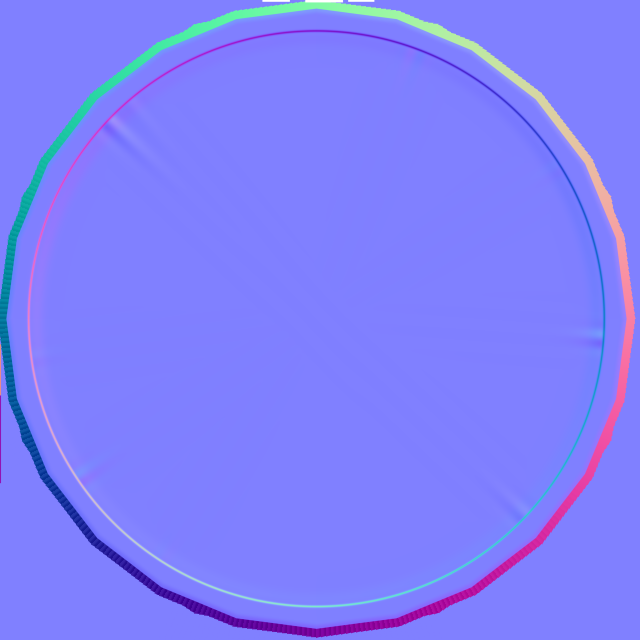
This texture map is drawn by a WebGL 1 fragment shader. Its source:

```glsl
precision highp float;
uniform vec2 u_resolution;

#define CENTER vec2(0.4945, 0.502)
#define RIM_INNER 0.4845
#define RIM_OUTER 0.4980
#define RIM_TILT 0.96
#define SEAM_RADIUS 0.4497
#define SEAM_WIDTH 0.0019
#define SEAM_TILT 0.80
#define FOLD_FREQUENCY 180.0
#define FOLD_SPREAD 0.020
#define RIDGE_COUNT 400.0

const float PI = 3.14159265;

// Signed distance to a regular polygon with one corner on the x axis
float polygon(vec2 p, float sides, float radius) {
  float halfAngle = PI / sides;
  float a = mod(atan(p.y, p.x), 2.0 * halfAngle) - halfAngle;
  return length(p) * cos(a) - radius * cos(halfAngle);
}

float bell(float x, float width) {
  return exp(-x * x / (width * width));
}

float box(vec2 p, vec2 low, vec2 high, float soft) {
  vec2 inside = smoothstep(low - soft, low + soft, p)
              * (1.0 - smoothstep(high - soft, high + soft, p));
  return inside.x * inside.y;
}

// Sideways tilt of a pucker running inward from the seam
vec2 pucker(vec2 p, float degrees, float strength, float reach) {
  float a = radians(degrees);
  vec2 outward = vec2(cos(a), sin(a));
  vec2 sideways = vec2(-outward.y, outward.x);
  float t = dot(p, sideways);
  float depth = SEAM_RADIUS - dot(p, outward);
  float fade = smoothstep(-0.003, 0.006, SEAM_RADIUS - length(p))
             * exp(-max(depth, 0.0) / reach);
  return sideways * strength * sin(t * FOLD_FREQUENCY) * bell(t, FOLD_SPREAD) * fade;
}

vec3 encodeNormal(vec2 tilt) {
  float z = sqrt(max(0.0, 1.0 - dot(tilt, tilt)));
  return 0.5 + 0.5 * vec3(tilt, z);
}

void main() {
  vec2 uv = gl_FragCoord.xy / u_resolution;
  float aa = 0.7 / min(u_resolution.x, u_resolution.y);
  vec2 p = uv - CENTER;
  float radius = length(p);
  vec2 outward = p / max(radius, 0.0001);
  float angle = atan(p.y, p.x);

  // Puckers in the flat disc
  vec2 tilt = pucker(p, 136.6, 0.32, 0.05);
  tilt += pucker(p, 131.0, 0.08, 0.06);
  tilt += pucker(p, 69.5, -0.14, 0.03);
  tilt += pucker(p, -4.0, 0.30, 0.025);
  tilt += pucker(p, -43.5, 0.17, 0.04);
  tilt += pucker(p, 214.0, 0.20, 0.03);
  tilt += pucker(p, 188.0, 0.06, 0.03);
  tilt += pucker(p, 32.0, 0.06, 0.03);
  tilt += pucker(p, 237.0, 0.05, 0.03);

  // Soft slope and narrow groove at the seam
  float seam = radius - SEAM_RADIUS;
  float slack = 0.05 + 0.10 * pow(0.5 + 0.5 * cos(angle - 2.85), 12.0)
              + 0.06 * pow(0.5 + 0.5 * cos(angle - 0.3), 10.0);
  tilt -= outward * slack * bell(seam + 0.012, 0.012);
  tilt -= outward * SEAM_TILT * bell(seam, SEAM_WIDTH);

  // Rounded shoulder before the rim
  float innerEdge = polygon(p, 24.0, RIM_INNER);
  tilt += outward * 0.20 * smoothstep(-0.010, 0.0, innerEdge);
  vec3 color = encodeNormal(tilt);

  // Steep rim: 24 and 16 sided outlines joined, with fine ridges
  float ridge = fract(angle / (2.0 * PI) * RIDGE_COUNT);
  float shade = smoothstep(-0.2, 0.8, -dot(outward, vec2(0.6, 0.8)));
  float outerEdge = min(polygon(p, 24.0, RIM_OUTER), polygon(p, 16.0, RIM_OUTER));
  outerEdge += 0.0012 * (ridge - 0.5);
  vec3 rimColor = encodeNormal(outward * RIM_TILT);
  rimColor -= 0.07 * shade * smoothstep(0.3, 0.8, ridge);
  color = mix(color, rimColor, smoothstep(-aa, aa, innerEdge));
  vec3 flatColor = encodeNormal(vec2(0.0));
  color = mix(color, flatColor, smoothstep(-aa, aa, outerEdge));

  // Slivers along the top and left borders
  float white = box(uv, vec2(0.410, 0.9972), vec2(0.453, 1.1), aa)
              + box(uv, vec2(0.477, 0.9962), vec2(0.536, 1.1), aa)
              + box(uv, vec2(0.544, 0.9972), vec2(0.585, 1.1), aa);
  color = mix(color, vec3(1.0), clamp(white, 0.0, 1.0));
  float orange = box(uv, vec2(-0.1, 0.382), vec2(0.0015, 0.462), aa);
  float purple = box(uv, vec2(-0.1, 0.245), vec2(0.0015, 0.382), aa);
  color = mix(color, vec3(0.95, 0.55, 0.50), orange);
  color = mix(color, vec3(0.58, 0.04, 0.68), purple);

  gl_FragColor = vec4(color, 1.0);
}
```
